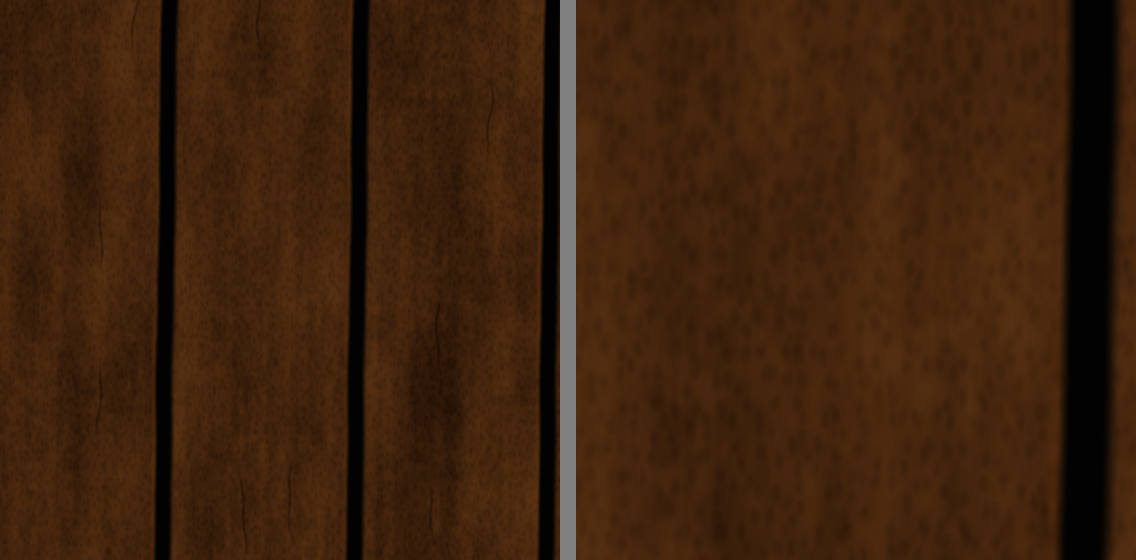
Left: the whole. Right: its middle third, enlarged.
Reproduce this texture procedurally as a Shadertoy shader.

```glsl
// Three dark stained wooden planks, parted by narrow, slightly leaning black gaps.
// Plank tone layers broad blotches, long streaks, fine mottling and cellular pores;
// loops scatter thin cracks, and each plank gets its own noise offset and stain.

const float PITCH = 0.3425;       // plank spacing
const float FIRST_GAP = 0.290;    // centre of the first gap at the bottom
const float LEAN = 0.013;         // sideways drift of the gaps over the height
const float GAP_HALF = 0.0135;
const float GAP_SOFT = 0.005;
const float BASE_TONE = 0.61;
const float BLOTCH_AMOUNT = 0.75;
const float STREAK_AMOUNT = 0.42;
const float MOTTLE_AMOUNT = 0.42;
const float PORE_AMOUNT = 0.16;
const float STAIN_AMOUNT = 0.30;
const int CRACKS = 3;             // per plank

const vec3 GAP_COLOR = vec3(0.008, 0.009, 0.009);
const vec3 WOOD_DARK = vec3(0.150, 0.072, 0.020);
const vec3 WOOD_LIGHT = vec3(0.345, 0.190, 0.070);
const vec3 RIM_COLOR = vec3(0.360, 0.175, 0.050);

float hash(vec2 p) {
    uvec2 q = uvec2(ivec2(p)) * uvec2(1597u, 3812u);
    uint n = (q.x ^ q.y ^ 7919u) * 73939u;
    n = (n ^ (n >> 15)) * 668265u;
    n = (n ^ (n >> 13)) * 97531u;
    return float((n ^ (n >> 16)) & 65535u) / 65535.0;
}

float valueNoise(vec2 p) {
    vec2 i = floor(p), f = fract(p);
    f = f * f * (3.0 - 2.0 * f);
    return mix(mix(hash(i), hash(i + vec2(1, 0)), f.x),
               mix(hash(i + vec2(0, 1)), hash(i + vec2(1, 1)), f.x), f.y);
}

float fbm(vec2 p) {
    float sum = 0.0, weight = 0.5;
    for (int i = 0; i < 4; i++) {
        sum += weight * valueNoise(p);
        p = p * 2.03 + vec2(17.3, 9.1);
        weight *= 0.5;
    }
    return sum / 0.9375;
}

// Distance to the nearest jittered cell point
float cellular(vec2 p) {
    vec2 i = floor(p);
    float nearest = 2.0;
    for (int y = -1; y <= 1; y++)
    for (int x = -1; x <= 1; x++) {
        vec2 cell = i + vec2(x, y);
        vec2 point = cell + vec2(hash(cell), hash(cell + 57.0));
        nearest = min(nearest, length(p - point));
    }
    return nearest;
}

// Thin wavering vertical cracks, faded at their ends
float cracks(vec2 p, float plank) {
    float sum = 0.0;
    for (int i = 0; i < CRACKS; i++) {
        vec2 seed = vec2(float(i) * 7.0 + 3.0, plank * 11.0 + 40.0);
        float x = PITCH * mix(0.15, 0.85, hash(seed));
        float y = hash(seed + 19.0);
        float halfLength = mix(0.05, 0.12, hash(seed + 31.0));
        float waver = 0.004 * sin(p.y * 24.0 + float(i)) + 0.002 * sin(p.y * 71.0);
        float line = 1.0 - smoothstep(0.0005, 0.004, abs(p.x - x - waver));
        sum += line * (1.0 - smoothstep(0.3, 1.0, abs(p.y - y) / halfLength));
    }
    return min(sum, 1.0);
}

// Broad dark band with a firm right side, strongest on the right plank
float stain(vec2 p, float plank) {
    float x = p.x / PITCH + 0.05 * (fbm(vec2(p.y * 14.0, plank + 5.0)) - 0.5);
    float band = smoothstep(0.08, 0.32, x) * (1.0 - smoothstep(0.53, 0.59, x));
    float height = 0.45 + 0.55 * exp(-pow((p.y - 0.32) / 0.2, 2.0));
    float strength = plank > 0.5 ? 1.0 : 0.15;
    return strength * band * height;
}

void mainImage(out vec4 fragColor, in vec2 fragCoord) {
    vec2 uv = fragCoord / iResolution.xy;

    // Plank layout
    float wobble = 0.0008 * sin(uv.y * 13.0) + 0.0005 * sin(uv.y * 31.0 + 1.0);
    float s = (uv.x - FIRST_GAP - LEAN * uv.y - wobble) / PITCH;
    float plank = floor(s);
    vec2 p = vec2(fract(s) * PITCH, uv.y);
    float toLeft = p.x - GAP_HALF;
    float toRight = PITCH - p.x - GAP_HALF;
    vec2 q = p + vec2(plank + 4.0, 3.0) * vec2(2.3, 1.7);

    // Wood tone
    float tone = BASE_TONE;
    tone += BLOTCH_AMOUNT * (fbm(q * vec2(11.0, 5.0)) - 0.5);
    tone += STREAK_AMOUNT * (fbm(q * vec2(48.0, 2.5) + 30.0) - 0.5);
    tone += MOTTLE_AMOUNT * (fbm(q * vec2(95.0, 60.0)) - 0.5);
    tone -= PORE_AMOUNT * (1.0 - smoothstep(0.05, 0.5, cellular(q * vec2(105.0, 60.0))));
    tone -= STAIN_AMOUNT * stain(p, plank);
    tone -= 0.35 * cracks(p, plank);
    tone += 0.10 * exp(-pow((toLeft - 0.014) / 0.012, 2.0));
    vec3 color = mix(WOOD_DARK, WOOD_LIGHT, clamp(tone, 0.0, 1.1));

    // Worn rim beside the right edge, then the gap
    float rim = exp(-pow((toRight - 0.006) / 0.003, 2.0));
    color = mix(color, RIM_COLOR, rim * (0.2 + 0.4 * valueNoise(vec2(uv.y * 18.0, plank + 9.0))));
    float wood = smoothstep(-GAP_SOFT, GAP_SOFT * 1.3, toLeft)
               * smoothstep(-GAP_SOFT * 0.7, GAP_SOFT, toRight);
    fragColor = vec4(mix(GAP_COLOR, color, wood), 1.0);
}
```
